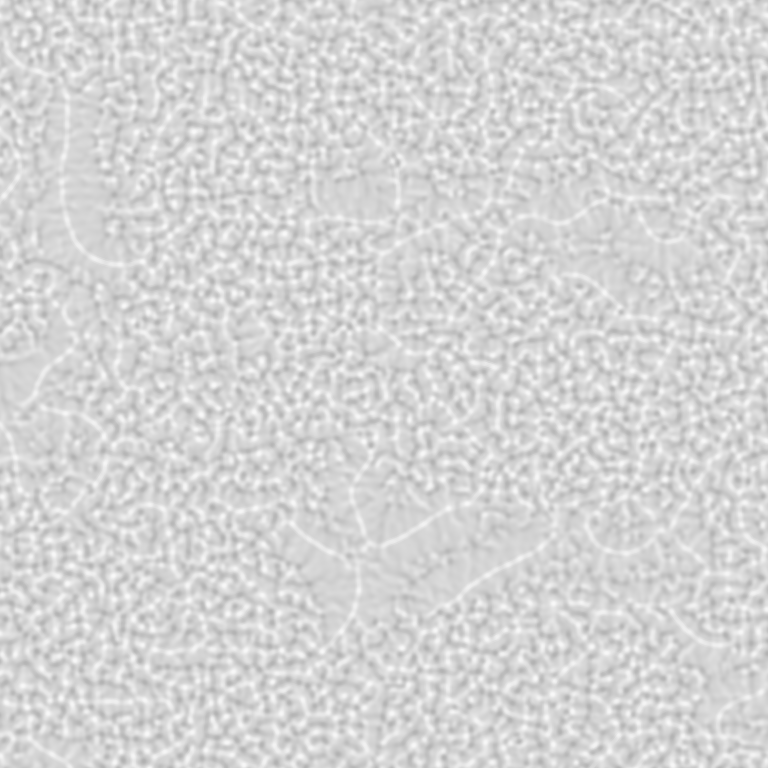
This texture is drawn by a WebGL 1 fragment shader. Its source:

```glsl
precision highp float;

uniform vec2 u_resolution;

const float TAU = 6.2831853;
const int DIRECTIONS = 10;

// Random unit vector for a lattice point
vec2 latticeVector(vec2 cell) {
  vec3 q = fract(cell.xyx * vec3(0.1031, 0.1030, 0.0973));
  q += dot(q, q.yzx + 33.33);
  float angle = TAU * fract((q.x + q.y) * q.z);
  return vec2(cos(angle), sin(angle));
}

// Gradient noise: value in x, derivatives in yz
vec3 noiseWithSlope(vec2 p) {
  vec2 cell = floor(p);
  vec2 f = p - cell;
  vec2 u = f * f * f * (f * (f * 6.0 - 15.0) + 10.0);
  vec2 du = 30.0 * f * f * (f * (f - 2.0) + 1.0);
  vec2 ga = latticeVector(cell);
  vec2 gb = latticeVector(cell + vec2(1.0, 0.0));
  vec2 gc = latticeVector(cell + vec2(0.0, 1.0));
  vec2 gd = latticeVector(cell + vec2(1.0, 1.0));
  float va = dot(ga, f);
  float vb = dot(gb, f - vec2(1.0, 0.0));
  float vc = dot(gc, f - vec2(0.0, 1.0));
  float vd = dot(gd, f - vec2(1.0, 1.0));
  float twist = va - vb - vc + vd;
  float value = va + u.x * (vb - va) + u.y * (vc - va) + u.x * u.y * twist;
  vec2 slope = ga + u.x * (gb - ga) + u.y * (gc - ga)
             + u.x * u.y * (ga - gb - gc + gd)
             + du * (u.yx * twist + vec2(vb, vc) - va);
  return vec3(value, slope);
}

// Slope of a noise folded into crests along its zero lines
vec2 crestSlope(vec2 p, float softness) {
  vec3 n = noiseWithSlope(p);
  return -n.yz * n.x / sqrt(n.x * n.x + softness * softness);
}

// Downscaled steepness leaves only the direction of the relief
vec2 reliefDirection(vec2 p, float detail) {
  vec2 slope = 0.65 * crestSlope(p * 8.0 + 17.3, 0.014);
  slope += detail * 0.9 * noiseWithSlope(p * 44.0 + 5.7).yz;
  slope += detail * 0.7 * noiseWithSlope(p * 76.0 + 91.2).yz;
  return slope / sqrt(dot(slope, slope) + 0.05);
}

// Mean outward flow through a ring: negative on ridges, positive in valleys
float ringFlow(vec2 p, float radius, float turn, float detail) {
  float flow = 0.0;
  for (int i = 0; i < DIRECTIONS; i++) {
    float angle = TAU * (float(i) + turn) / float(DIRECTIONS);
    vec2 outward = vec2(cos(angle), sin(angle));
    flow += dot(reliefDirection(p + radius * outward, detail), outward);
  }
  return flow / float(DIRECTIONS);
}

void main() {
  vec2 p = gl_FragCoord.xy / min(u_resolution.x, u_resolution.y);

  // Calm patches keep only the long crests
  float busy = smoothstep(-0.4, 0.1, noiseWithSlope(p * 5.0 + 43.1).x);
  float detail = mix(0.3, 1.3, busy);

  float flow = 0.5 * ringFlow(p, 0.0031, 0.0, detail)
             + 0.5 * ringFlow(p, 0.0052, 0.5, detail);

  // Light ridges and dark valleys on mid grey
  float baseGrey = 0.832;
  float contrast = flow < 0.0 ? 0.145 : 0.14;
  gl_FragColor = vec4(vec3(baseGrey - contrast * flow), 1.0);
}
```
